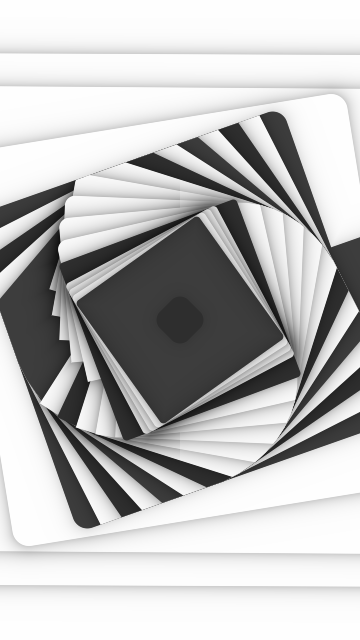
This background is drawn by a WebGL 2 fragment shader. Its source:

```glsl
#version 300 es
precision highp float;
// Draws a paper-cut spiral of turning black and white squares with soft shadows.
uniform vec2 u_resolution;
out vec4 outColor;

// Turns a point into the frame of a square rotated counterclockwise.
vec2 turned(vec2 p, float degrees_) {
  float a = radians(degrees_), c = cos(a), s = sin(a);
  return mat2(c, -s, s, c) * p;
}

float roundedSquare(vec2 p, float halfSide, float radius) {
  vec2 q = abs(p) - halfSide + radius;
  return length(max(q, 0.0)) + min(max(q.x, q.y), 0.0) - radius;
}

float coverage(float d, float pixel) {
  return 1.0 - smoothstep(-0.6 * pixel, 0.6 * pixel, d);
}

// Paints one sheet and its shadow, both kept inside the limit shape.
float sheet(float below, float shade, float d, float limit, float depth, float pixel) {
  float shadow = depth * exp(-max(d, 0.0) / 8.0);
  below *= 1.0 - shadow * coverage(limit, pixel);
  return mix(below, shade, coverage(max(d, limit), pixel));
}

void main() {
  // The canvas is 432 units wide, centred on the spiral.
  float pixel = 432.0 / u_resolution.x;
  vec2 p = (gl_FragCoord.xy - 0.5 * u_resolution) * pixel;
  float tone = 0.995;

  // Large white sheets
  for (int i = 0; i < 3; i++) {
    float angle = i < 2 ? -0.25 - 0.15 * float(i) : 9.2;
    float d = roundedSquare(turned(p, angle), 319.0 - 40.0 * float(i), 20.0);
    tone = sheet(tone, 0.995, d, -1.0, 0.2, pixel);
  }

  // Dark base with a step on its right side
  vec2 q = turned(p, 19.4);
  float base = roundedSquare(q, 200.0, 18.0);
  float wing = max(roundedSquare(q - vec2(39.0, 0.0), 200.0, 18.0), q.y - 22.0);
  base = min(base, wing);
  tone = sheet(tone, 0.24, base, -1.0, 0.12, pixel);

  // Shrinking, turning sheets; the last white ones are packed closer
  float stack = base;
  for (int i = 1; i <= 16; i++) {
    float stepIndex = i < 13 ? float(i) : 13.0 + float(i - 13) / 3.0;
    float turn = 7.58 * stepIndex;
    float halfSide = 200.0 - 0.45 * turn - 0.0055 * turn * turn;
    q = turned(p, turn - 70.6);
    float d = roundedSquare(q, halfSide, i < 12 ? 12.0 : 5.0);

    // Loose strip ends on the left
    bool loose = i > 4 && i < 12;
    if (loose) {
      float end = -3.0 - 9.0 * float(i - 6);
      d = max(d, -max(q.x + 0.5 * halfSide, q.y - end));
    }
    bool onTop = i > 11 || (loose && p.x < 0.0);
    bool dark = i % 2 == 0 && (i < 7 || i == 12 || i == 16);
    float darkTone = i % 4 == 2 || i == 12 ? 0.185 : 0.24;
    float limit = onTop ? base : stack;
    tone = sheet(tone, dark ? darkTone : 0.99, d, limit, 0.25, pixel);
    stack = max(stack, d);

    // Dim rim of the innermost square
    if (i == 16) tone *= 1.0 - 0.16 * exp(min(d, 0.0) / 12.0) * coverage(d, pixel);
  }

  // Rounded hollow in the middle
  float hollow = roundedSquare(turned(p, 45.0), 24.0, 14.0);
  tone = sheet(tone, 0.18, hollow, -1.0, 0.08, pixel);

  outColor = vec4(vec3(tone), 1.0);
}
```
